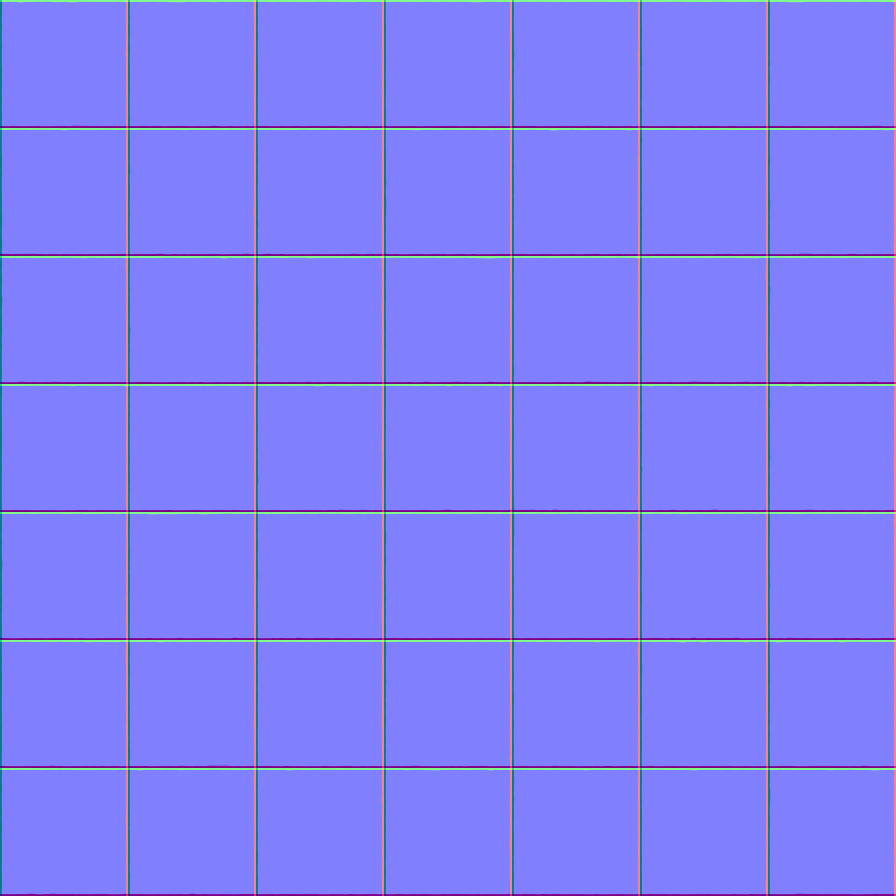
This texture map is drawn by a WebGL 1 fragment shader. Its source:

```glsl
precision highp float;
// Tangent-space normal map of a 7 by 7 grid of flat square tiles with thin, slightly worn bevels.
uniform vec2 u_resolution;

const float TILES = 7.0;

float hash(vec2 p) {
  vec3 q = fract(vec3(p.xyx) * 0.1031);
  q += dot(q, q.yzx + 33.33);
  return fract((q.x + q.y) * q.z);
}

// Value noise along one edge; t in 0..1 wraps after a whole number of cells.
float edgeNoise(float t, float cells, float seed) {
  float x = t * cells;
  float i = floor(x);
  float a = hash(vec2(mod(i, cells), seed));
  float b = hash(vec2(mod(i + 1.0, cells), seed));
  return mix(a, b, smoothstep(0.0, 1.0, x - i));
}

// Bevel width: nearly constant, with fine roughness and rare small chips.
float bevelWidth(float along, float seed) {
  float rough = edgeNoise(along, 210.0, seed) - 0.5;
  float chip = smoothstep(0.78, 1.0, edgeNoise(along, 84.0, seed + 40.0));
  return 0.0021 + 0.0003 * rough + 0.0004 * chip;
}

// Share of a pixel centred at d that lies in the band from 0 to width.
float bandCoverage(float d, float width, float pixel) {
  float low = max(d - 0.5 * pixel, 0.0);
  float high = min(d + 0.5 * pixel, width);
  return clamp((high - low) / pixel, 0.0, 1.0);
}

// Coverage of the two bevels beside the nearest joint: x before it, y after it.
vec2 jointBevels(float across, float along, float seed, float pixel) {
  float joint = floor(across * TILES + 0.5);
  float d = across - joint / TILES;
  float id = seed + 2.0 * mod(joint, TILES);
  return vec2(bandCoverage(-d, bevelWidth(along, id), pixel),
              bandCoverage(d, bevelWidth(along, id + 1.0), pixel));
}

void main() {
  vec2 uv = gl_FragCoord.xy / u_resolution;
  vec2 pixel = 1.0 / u_resolution;

  vec2 vertical = jointBevels(uv.x, uv.y, 3.0, pixel.x);
  vec2 horizontal = jointBevels(uv.y, uv.x, 21.0, pixel.y);

  // Bevels lean into the joint; limit the lean where joints cross.
  vec2 tilt = vec2(vertical.x - vertical.y, horizontal.x - horizontal.y);
  tilt /= max(1.0, length(tilt));

  // Opposite leans cancel at the joint centre and leave it only slightly darker.
  float lean = dot(tilt, tilt);
  float steepness = max(vertical.x + vertical.y, horizontal.x + horizontal.y);
  float blue = 1.0 - 0.48 * lean - 0.14 * steepness * (1.0 - lean);

  gl_FragColor = vec4(0.5 + 0.5 * tilt, blue, 1.0);
}
```
